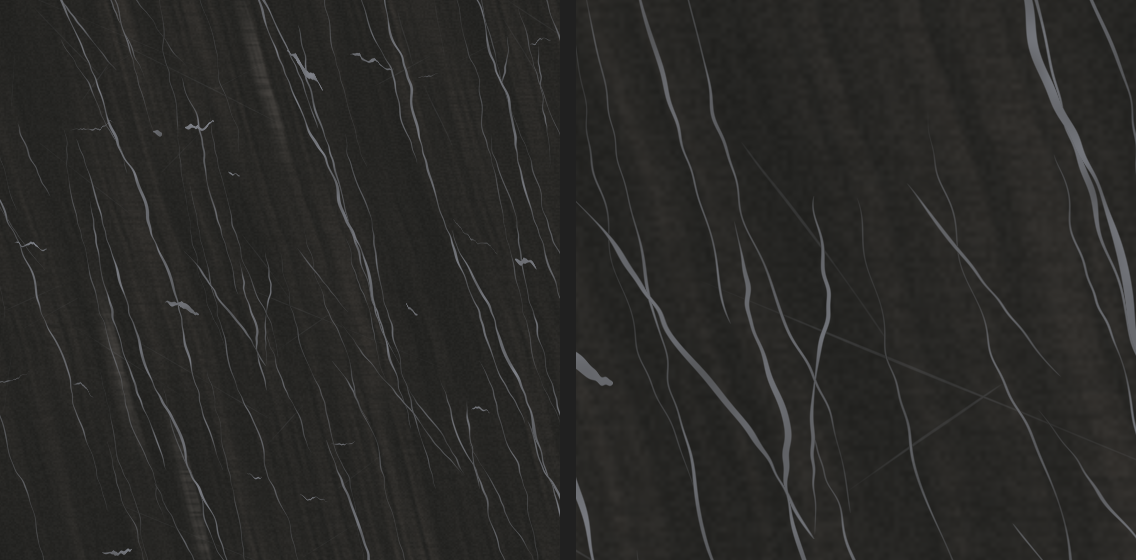
Left: the whole. Right: its middle third, enlarged.
This texture is drawn by a Shadertoy shader. Its source:

```glsl
const float LEAN = 0.28;
const vec3 BLACK_STONE = vec3(0.136, 0.136, 0.128);
const vec3 BROWN_STONE = vec3(0.205, 0.195, 0.182);
const vec3 BAND_BROWN = vec3(0.33, 0.315, 0.30);
const vec3 CALCITE = vec3(0.47, 0.48, 0.505);

float hash(float n) {
    return fract(sin(n * 127.1) * 43758.5);
}

float hash2(vec2 p) {
    return fract(sin(dot(p, vec2(127.1, 311.7))) * 43758.5);
}

float valueNoise(vec2 p) {
    vec2 cell = floor(p), f = fract(p);
    f = f * f * (3.0 - 2.0 * f);
    float low = mix(hash2(cell), hash2(cell + vec2(1, 0)), f.x);
    float high = mix(hash2(cell + vec2(0, 1)), hash2(cell + vec2(1, 1)), f.x);
    return mix(low, high, f.y);
}

// Layered sines with warped phases: the sideways drift of a crack
float wander(float t, float seed) {
    float drift = 0.012 * sin(7.0 * t + seed);
    drift += 0.0045 * sin(23.0 * t + 1.7 * seed + 2.0 * sin(9.0 * t + seed));
    drift += 0.0015 * sin(61.0 * t + 2.3 * seed + 3.0 * sin(17.0 * t + seed));
    return drift + 0.0006 * sin(149.0 * t + 3.1 * seed + 2.0 * sin(43.0 * t));
}

// Coverage of one tapering crack of uneven thickness
float vein(vec2 p, vec2 centre, float lean, float reach, float width,
           float wave, float amount, float seed, float pixel) {
    vec2 d = p - centre;
    float along = d.y / reach;
    if (abs(along) > 1.0) return 0.0;
    float t = p.y * wave;
    float swell = 0.5 + 0.5 * sin(19.0 * t + seed + 2.0 * sin(31.0 * t + 2.0 * seed));
    float thick = width * sqrt(1.0 - along * along) * mix(0.35, 1.0, swell);
    float dist = abs(d.x + lean * d.y + amount * wander(t, seed));
    dist /= sqrt(1.0 + lean * lean);
    float edge = 0.6 * pixel + 0.0002;
    float line = 1.0 - smoothstep(max(thick - edge, 0.0), thick + edge, dist);
    return line * min(1.0, thick / edge);
}

// Long cracks spread evenly across the slanted grain
float longVeins(vec2 p, float pixel) {
    float cover = 0.0;
    for (float i = 0.0; i < 46.0; i++) {
        float a = hash(i + 1.3), b = hash(i + 57.7), c = hash(i + 113.9);
        float y = mix(-0.1, 1.1, b);
        float x = mix(-0.17, 1.17, (i + a) / 46.0) - LEAN * (y - 0.5);
        float lean = LEAN + 0.16 * (c - 0.5);
        float reach = mix(0.14, 0.55, hash(i + 201.1));
        float width = mix(0.0007, 0.0030, c * c);
        float v = vein(p, vec2(x, y), lean, reach, width, 1.0, 1.0, 40.0 * a, pixel);
        cover = max(cover, v * mix(0.6, 1.0, c));
    }
    return cover;
}

// Shorter cracks that cut across the grain and join the long ones
float branches(vec2 p, float pixel) {
    float cover = 0.0;
    for (float i = 0.0; i < 20.0; i++) {
        float a = hash(i + 301.3), b = hash(i + 357.7), c = hash(i + 413.9);
        float lean = mix(-0.1, 0.8, c);
        float reach = mix(0.04, 0.14, b);
        vec2 centre = vec2((i + a) / 20.0, hash(i + 471.3));
        float v = vein(p, centre, lean, reach, mix(0.0007, 0.0021, a), 1.5, 0.7, 50.0 * b, pixel);
        cover = max(cover, 0.85 * v);
    }
    return cover;
}

// Small curled flakes lying nearly across the grain
float flakes(vec2 p, float pixel) {
    float cover = 0.0;
    for (float i = 0.0; i < 20.0; i++) {
        float a = hash(i + 501.3), b = hash(i + 557.7), c = hash(i + 613.9);
        vec2 centre = vec2(hash(i + 671.3), (i + a) / 20.0);
        float reach = mix(0.008, 0.045, b);
        float width = mix(0.0010, 0.0062, c * c * c);
        float v = vein(p.yx, centre, mix(-0.3, 0.9, a), reach, width, 5.0, 0.9, 60.0 * c, pixel);
        cover = max(cover, v);
    }
    return cover;
}

// Faint straight hairlines in every direction
float hairlines(vec2 p, float pixel) {
    float cover = 0.0;
    for (float i = 0.0; i < 28.0; i++) {
        float a = hash(i + 701.3), b = hash(i + 757.7), c = hash(i + 813.9);
        float reach = mix(0.02, 0.08, c);
        float v = vein(p, vec2(a, b), mix(-2.5, 2.5, c), reach, 0.0009, 1.0, 0.2, 30.0 * a, pixel);
        cover = max(cover, 0.22 * v);
    }
    return cover;
}

// Broad brown bands with a sharper right side
float bands(vec2 p) {
    float cover = 0.0;
    for (float i = 0.0; i < 3.0; i++) {
        vec2 d = p - vec2(0.22 + 0.12 * i, fract(0.33 + 0.77 * i));
        float side = d.x + LEAN * d.y + 0.5 * wander(p.y, 9.0 * i);
        float across = smoothstep(-0.024, 0.005, side) * (1.0 - smoothstep(0.008, 0.016, side));
        cover = max(cover, across * (1.0 - smoothstep(0.04, 0.21, abs(d.y))));
    }
    return cover;
}

void mainImage(out vec4 fragColor, in vec2 fragCoord) {
    vec2 p = fragCoord / iResolution.y;
    float pixel = 1.0 / iResolution.y;

    // Slanted streaks and fine grain of the dark stone
    vec2 grain = vec2(p.x + LEAN * p.y + 0.4 * wander(p.y, 2.0), p.y);
    float streak = valueNoise(grain * vec2(26.0, 2.0)) * valueNoise(grain * vec2(130.0, 5.0));
    float weave = valueNoise(grain * vec2(24.0, 260.0));
    float fibre = valueNoise(grain * vec2(230.0, 9.0));
    vec3 color = mix(BLACK_STONE, BROWN_STONE, streak * mix(0.65, 1.2, weave));
    color += 0.028 * (valueNoise(p * 330.0) - 0.5);
    color = mix(color, BAND_BROWN, bands(p) * mix(0.1, 0.75, 0.5 * (weave + fibre)));

    // Pale mineral filling
    float cover = max(longVeins(p, pixel), branches(p, pixel));
    cover = max(cover, max(flakes(p, pixel), hairlines(p, pixel)));
    cover *= mix(0.65, 1.1, valueNoise(p * 45.0));
    color = mix(color, CALCITE, cover);

    fragColor = vec4(color, 1.0);
}
```
